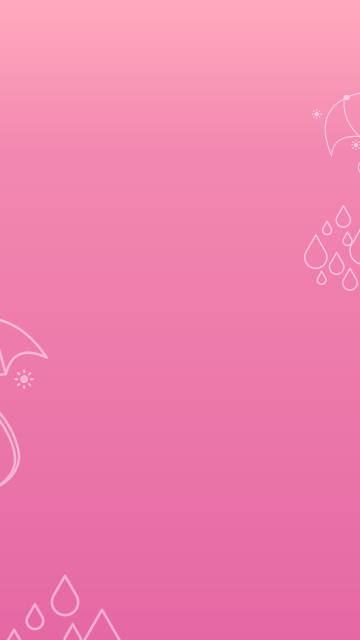
This background is drawn by a Shadertoy shader. Its source:

```glsl
// Pink vertical gradient with line-drawn umbrellas, raindrops and small suns at the edges.

const vec2 CANVAS = vec2(4.32, 7.68);          // design units, origin lower left
const vec3 TOP_PINK = vec3(1.0, 0.665, 0.745);
const vec3 MID_PINK = vec3(0.95, 0.535, 0.69);
const vec3 LOW_PINK = vec3(0.897, 0.408, 0.64);
const float MID_HEIGHT = 5.88;                 // where the gradient changes slope
const vec3 INK = vec3(1.0, 0.95, 0.99);
const float FAR_OPACITY = 0.60;
const float NEAR_OPACITY = 0.50;
const float FAR_LINE = 0.0065;                 // half widths of the strokes
const float NEAR_LINE = 0.015;
const float DROP_LINE = 0.0085;
const float NEAR_SCALE = 1.85;
const vec2 FAR_RAIN = vec2(4.12, 5.21);
const vec2 NEAR_RAIN = vec2(0.78, 0.77);
const int CURVE_STEPS = 14;

// Raindrops of one shower: tip offset and height
const vec3 DROPS[8] = vec3[8](
    vec3(0.0, 0.0, 0.255), vec3(-0.195, -0.185, 0.16),
    vec3(-0.33, -0.35, 0.40), vec3(0.05, -0.315, 0.16),
    vec3(-0.08, -0.56, 0.26), vec3(0.08, -0.75, 0.26),
    vec3(-0.26, -0.785, 0.155), vec3(0.24, -0.22, 0.48));

float segment(vec2 p, vec2 a, vec2 b) {
    vec2 ab = b - a;
    return length(p - a - ab * clamp(dot(p - a, ab) / dot(ab, ab), 0.0, 1.0));
}

// Distance to a quadratic curve from a to b, pulled towards c
float curve(vec2 p, vec2 a, vec2 c, vec2 b) {
    float d = 1e3;
    vec2 last = a;
    for (int i = 1; i <= CURVE_STEPS; i++) {
        float t = float(i) / float(CURVE_STEPS);
        vec2 next = mix(mix(a, c, t), mix(c, b, t), t);
        d = min(d, segment(p, last, next));
        last = next;
    }
    return d;
}

// Signed distance to a teardrop: a circle joined by tangents to its tip
float teardrop(vec2 p, float height) {
    float r = height / 3.0;
    p = vec2(abs(p.x), p.y + 2.0 * r);
    vec2 side = vec2(0.866, 0.5);
    float along = dot(p, vec2(-side.y, side.x));
    if (along < 0.0) return length(p) - r;
    if (along > side.x * 2.0 * r) return length(p - vec2(0.0, 2.0 * r));
    return dot(p, side) - r;
}

float shower(vec2 p) {
    float d = 1e3;
    for (int i = 0; i < DROPS.length(); i++)
        d = min(d, abs(teardrop(p - DROPS[i].xy, DROPS[i].z)));
    return d - DROP_LINE;
}

// Disc with eight short rays
float sun(vec2 p) {
    float sector = 0.785398;
    float angle = atan(p.y, p.x);
    angle -= sector * round(angle / sector);
    vec2 q = length(p) * vec2(cos(angle), sin(angle));
    float rays = segment(q, vec2(0.082, 0.0), vec2(0.103, 0.0)) - 0.012;
    return min(length(p) - 0.048, rays);
}

float farUmbrella(vec2 p) {
    vec2 top = vec2(4.16, 6.51), corner = vec2(3.98, 5.81);
    float d = curve(p, top, vec2(3.76, 6.32), corner);
    d = min(d, curve(p, corner, vec2(3.99, 6.075), vec2(4.36, 6.04)));
    d = min(d, curve(p, vec2(4.13, 6.49), vec2(4.105, 6.215), vec2(4.36, 6.0)));
    d = min(d, curve(p, top, vec2(4.26, 6.56), vec2(4.40, 6.57)));
    d = min(d, abs(length(p - vec2(4.385, 5.67)) - 0.085));      // hook
    return min(d - FAR_LINE, length((p - top) * vec2(0.8, 1.0)) - 0.031);
}

float nearUmbrella(vec2 p) {
    vec2 corner = vec2(0.56, 3.39), rib = vec2(0.07, 3.19);
    float d = curve(p, vec2(-0.05, 3.85), vec2(0.3, 3.78), corner);
    d = min(d, curve(p, corner, vec2(0.165, 3.57), rib));
    d = min(d, curve(p, rib, vec2(0.03, 3.35), vec2(-0.05, 3.62)));
    d = min(d, segment(p, rib, vec2(-0.05, 3.18)));
    // Handle: outer and inner bend
    vec2 outer = vec2(0.23, 2.2), inner = vec2(0.18, 2.18), tail = vec2(-0.05, 1.83);
    d = min(d, curve(p, vec2(-0.05, 2.78), vec2(0.2, 2.5), outer));
    d = min(d, curve(p, outer, vec2(0.21, 1.95), tail));
    d = min(d, curve(p, vec2(-0.05, 2.70), vec2(0.17, 2.4), inner));
    d = min(d, curve(p, inner, vec2(0.19, 1.98), tail));
    return d - NEAR_LINE;
}

void mainImage(out vec4 fragColor, in vec2 fragCoord) {
    vec2 p = fragCoord / iResolution.xy * CANVAS;
    float pixel = CANVAS.y / iResolution.y;

    // Background gradient
    vec3 color = mix(LOW_PINK, MID_PINK, clamp(p.y / MID_HEIGHT, 0.0, 1.0));
    color = mix(color, TOP_PINK, clamp((p.y - MID_HEIGHT) / (CANVAS.y - MID_HEIGHT), 0.0, 1.0));

    // Small group on the right
    float far = min(farUmbrella(p), shower(p - FAR_RAIN));
    far = min(far, 0.52 * sun((p - vec2(3.80, 6.31)) / 0.52));
    far = min(far, 0.52 * sun((p - vec2(4.27, 5.94)) / 0.52));

    // Large group on the left
    float near = min(nearUmbrella(p), NEAR_SCALE * shower((p - NEAR_RAIN) / NEAR_SCALE));
    near = min(near, sun(p - vec2(0.29, 3.13)));

    color = mix(color, INK, FAR_OPACITY * clamp(0.5 - far / pixel, 0.0, 1.0));
    color = mix(color, INK, NEAR_OPACITY * clamp(0.5 - near / pixel, 0.0, 1.0));
    fragColor = vec4(color, 1.0);
}
```
